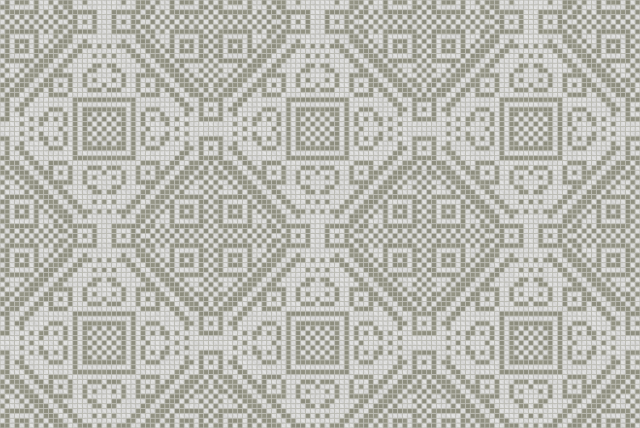
Reproduce this pattern procedurally as a WebGL 2 fragment shader.

```glsl
#version 300 es
precision highp float;
// Mosaic of small square tiles, sage on off-white: checkered squares, hearts,
// curls and banded medallions. Each repeat is folded into one eighth, and
// integer distances there decide which tiles are dark.

uniform vec2 u_resolution;
out vec4 outColor;

const vec2 REPEATS = vec2(3.0, 2.0);        // motifs across and down
const float CELLS = 44.0;                   // tiles per motif side
const vec2 MOTIF_CELL = vec2(21.0, 17.0);   // tile at the centre of a square
const float GROUT_HALF = 0.075;             // in tile widths
const float BEVEL = 0.24;
const float TONE_SPREAD = 0.035;
const vec3 SAGE = vec3(0.565, 0.565, 0.505);
const vec3 SAGE_EDGE = vec3(0.615, 0.615, 0.56);
const vec3 PALE = vec3(0.865, 0.865, 0.863);
const vec3 PALE_EDGE = vec3(0.815, 0.815, 0.808);
const vec3 GROUT = vec3(0.735, 0.735, 0.705);

float hash(vec2 p) {
  vec3 q = fract(p.xyx * vec3(0.1031, 0.1030, 0.0973));
  q += dot(q, q.yzx + 33.33);
  return fract((q.x + q.y) * q.z);
}

// Chebyshev distance: squares on the tile grid.
int boxDist(ivec2 p, ivec2 centre) {
  ivec2 d = abs(p - centre);
  return max(d.x, d.y);
}

bool within(int v, int low, int high) { return v >= low && v <= high; }
bool checker(ivec2 p) { return ((p.x + p.y) & 1) == 0; }

// Framed checkerboard around the motif centre.
bool framedSquare(ivec2 p) {
  return p.x == 6 || p.x == 4 || (p.x < 4 && checker(p));
}

// Heart pointing away from the square; p.x runs along its axis.
bool heart(ivec2 p) {
  bool lobe = p.x == 8 && within(p.y, 1, 3);
  bool side = p.y == 4 && within(p.x, 9, 11);
  bool taper = within(p.x, 12, 13) && within(p.x + p.y, 14, 15);
  bool cleft = p.y == 0 && p.x == 9;
  bool seed = p.x == 10 && p.y == 2;
  return lobe || side || taper || cleft || seed;
}

// Small eyed ring and loose dots between neighbouring hearts.
bool axisTrim(ivec2 p) {
  int eye = boxDist(p, ivec2(22, 4));
  bool dots = within(p.x, 15, 18) && p.y <= 3 && (p.x & 1) == 1
           && ((p.x / 2 + p.y) & 1) == 1;
  return eye == 2 || eye == 0 || dots;
}

// Medallion; m counts tiles from its centre, with m.x >= m.y.
bool medallion(ivec2 m) {
  int s = m.x + m.y;
  int curl = boxDist(m, ivec2(5));
  bool rosette = m.x <= 2 && checker(m);
  bool spoke = within(m.x, 3, 13) && m.y <= 2 && s < 15 && checker(m);
  bool scroll = (curl == 3 && s > 4 && s < 16) || curl == 1;
  bool thinLine = s == 15 && m.x >= 9;
  bool band = within(s, 17, 19) && m.x <= 15;
  return rosette || spoke || scroll || thinLine || band;
}

// Outer curl on the diagonal and its tail along the medallion.
bool outerCurl(ivec2 m) {
  int s = m.x + m.y;
  int curl = boxDist(m, ivec2(13));
  if (curl <= 2) return (curl == 2 && s < 30) || curl == 0;
  return within(s, 22, 23) && within(m.x, 12, 18) && m.y > 3;
}

bool isDark(vec2 cell) {
  // Mirror across both axes, then across the diagonal.
  vec2 k = mod(cell - MOTIF_CELL, CELLS);
  ivec2 f = ivec2(min(k, CELLS - k) + 0.5);
  ivec2 p = ivec2(max(f.x, f.y), min(f.x, f.y));
  ivec2 m = ivec2(22) - p.yx;
  if (p.x <= 6) return framedSquare(p);
  return heart(p) || axisTrim(p) || medallion(m) || outerCurl(m);
}

void main() {
  vec2 counts = REPEATS * CELLS;
  vec2 grid = gl_FragCoord.xy / u_resolution * counts;
  vec2 cell = floor(grid);
  vec2 local = grid - cell - 0.5;
  vec2 pixel = counts / u_resolution;

  // Tile face: pale or sage, with a soft bevel and its own tone.
  vec2 edge = 0.5 - abs(local);
  float face = smoothstep(0.08, BEVEL, min(edge.x, edge.y));
  bool dark = isDark(cell);
  vec3 tile = dark ? mix(SAGE_EDGE, SAGE, face) : mix(PALE_EDGE, PALE, face);
  tile += (hash(cell) - 0.5) * TONE_SPREAD;

  // Faint uneven sheen on the pale tiles.
  float sheen = sin(6.2832 * (local.x + local.y + hash(cell + 57.0)));
  if (!dark) tile += 0.014 * sheen;

  // Grout joints, smoothed over one pixel.
  vec2 cover = smoothstep(GROUT_HALF - 0.5 * pixel, GROUT_HALF + 0.5 * pixel, edge);
  outColor = vec4(mix(GROUT, tile, cover.x * cover.y), 1.0);
}
```
